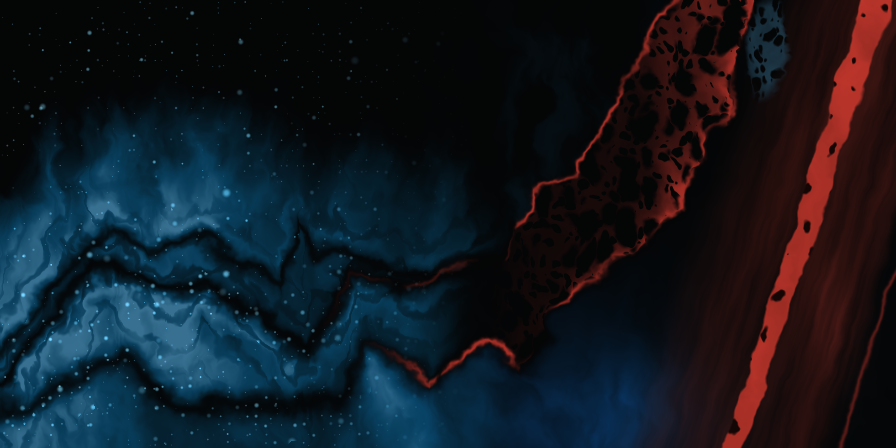
Give the GLSL for this background, as a Shadertoy shader.

```glsl
#define BLACK vec3(.014, .018, .021)
#define DEEP_BLUE vec3(.02, .12, .175)
#define MID_BLUE vec3(.03, .24, .355)
#define PALE_BLUE vec3(.22, .44, .57)
#define NAVY vec3(.015, .135, .26)
#define BROWN vec3(.19, .055, .04)
#define RED vec3(.64, .18, .145)
#define SPARK vec3(.42, .7, .8)
#define WOBBLE .055
#define fade smoothstep
// Approximate distance to a height curve
#define FOLD(f, p) ((p.y - f(p.x)) / length(vec2(1, (f(p.x + .015) - f(p.x - .015)) / .03)))

float hash(vec2 p) { return fract(sin(dot(p, vec2(127.1, 311.7))) * 43758.5453); }

float noise(vec2 p) {
  vec2 i = floor(p), f = fract(p);
  f = f * f * (3. - 2. * f);
  return mix(mix(hash(i), hash(i + vec2(1, 0)), f.x),
             mix(hash(i + vec2(0, 1)), hash(i + 1.), f.x), f.y);
}

float fbm(vec2 p) {
  float sum = 0., amp = .53;
  for (int i = 0; i < 4; i++) {
    sum += amp * noise(p);
    p = mat2(1.6, 1.2, -1.2, 1.6) * p + 7.3;
    amp *= .5;
  }
  return sum;
}

float bell(float d, float w) { return exp(-d * d / (w * w)); }
float ramp(float x, float a, float b, float h) { return h * clamp((x - a) / (b - a), 0., 1.); }

// Steep right flank shared by the upper folds
float flank(float x) {
  return ramp(x, 1.13, 1.19, .12) + ramp(x, 1.19, 1.29, .06) + ramp(x, 1.29, 1.6, .56);
}
float upperFold(float x) {
  return .22 + ramp(x, 0., .23, .27) - ramp(x, .25, .34, .05) + ramp(x, .34, .43, .04)
    - ramp(x, .43, .63, .12) + ramp(x, .63, .675, .14) - ramp(x, .675, .71, .06)
    - ramp(x, .76, .9, .05) + ramp(x, 1.02, 1.13, .05) + flank(x);
}
float middleFold(float x) {
  return .14 + ramp(x, 0., .2, .27) - ramp(x, .24, .37, .06) + ramp(x, .37, .46, .025)
    - ramp(x, .46, .68, .155) + ramp(x, .68, .78, .17) - ramp(x, .8, .9, .03)
    + ramp(x, .92, 1.13, .08) + flank(x);
}
float lowerFold(float x) {
  return .08 + ramp(x, .05, .26, .125) - ramp(x, .26, .39, .11) + ramp(x, .75, .83, .135)
    - ramp(x, .84, .965, .09) + ramp(x, .965, 1.09, .09) - ramp(x, 1.1, 1.17, .05)
    + ramp(x, 1.17, 1.23, .12) + ramp(x, 1.23, 1.46, .18) + ramp(x, 1.46, 1.62, .27)
    + ramp(x, 1.62, 1.68, .28);
}

// Signed distance to scattered round cells
float cells(vec2 p, float size) {
  float d = 1.;
  for (int i = 0; i < 9; i++) {
    vec2 c = floor(p) + vec2(i % 3 - 1, i / 3 - 1);
    vec2 centre = c + .15 + .7 * vec2(hash(c), hash(c + 17.));
    d = min(d, length(p - centre) - size * hash(c + 41.));
  }
  return d;
}

// Soft dots; density is the share of filled squares
float sparks(vec2 p, float density) {
  vec2 id = floor(p), centre = .35 + .3 * vec2(hash(id + 3.), hash(id + 9.));
  float r = mix(.1, .3, pow(hash(id + 23.), 2.));
  float on = step(1. - density, hash(id + 31.)) * (.3 + .7 * hash(id + 57.));
  return on * (1. - fade(.2 * r, r + .05, length(fract(p) - centre)));
}

void mainImage(out vec4 fragColor, in vec2 fragCoord) {
  vec2 p = fragCoord / iResolution.xy * vec2(2, 1);
  float px = 1.5 / iResolution.y;
  vec2 q = p + WOBBLE * (vec2(fbm(p * 17.), fbm(p * 17. + 40.)) - .5);
  float grain = fbm(q * vec2(17, 7) + 2. * fbm(q * 5.));
  float upper = FOLD(upperFold, q), middle = FOLD(middleFold, q), lower = FOLD(lowerFold, q);

  // Blue tone of each layer, from the haze down
  float top = .5 + .17 * fade(0., .13, p.x) - .1 * fade(.5, 1.1, p.x) + .16 * grain;
  float tone = (1. - fade(top - .25, top + .07, p.y)) * (1. - fade(.95, 1.3, p.x));
  tone *= .8 - .46 * fade(.25, .95, p.x);
  float band = .76 - .35 * fade(.3, .75, p.x) - .35 * fade(.8, 1.12, p.x);
  float shelf = .97 - .36 * fade(.4, .7, p.x) - .57 * fade(.85, 1.08, p.x);
  float base = .92 - .5 * fade(.1, .36, p.x) - .37 * fade(.95, 1.2, p.x)
    + .4 * bell(p.x - .91 + .4 * p.y, .06);
  tone = mix(band, tone, fade(-.006, .006, upper));
  tone = mix(shelf, tone, fade(-.006, .006, middle));
  tone = mix(base, tone, fade(-.01, .01, lower));
  tone *= .56 + .8 * grain;
  tone *= 1. - .4 * fade(.2, 1., sin(85. * middle + 10. * grain)) * bell(middle, .14);
  tone *= 1. + .25 * bell(upper - .035, .014) + .25 * bell(middle + .04, .016);
  tone *= (1. - .8 * bell(upper, .014)) * (1. - .9 * bell(middle, .022)) * (1. - .85 * bell(lower, .028));
  vec3 col = mix(BLACK, DEEP_BLUE, fade(0., .36, tone));
  col = mix(col, MID_BLUE, fade(.3, .68, tone));
  col = mix(col, PALE_BLUE, fade(.62, 1.05, tone));

  // Faint veil above, navy glow below
  col += DEEP_BLUE * .3 * fade(.4, .8, grain) * bell(p.x - 1. - .32 * p.y, .16) * step(0., upper);
  float glow = bell(length((p - vec2(1.38, .03)) / vec2(.19, .13)), 1.)
    + .45 * bell(length((p - vec2(1.25, .12)) / vec2(.32, .24)), 1.);
  col += NAVY * glow * (.4 + grain) * (1. - fade(-.03, 0., lower));

  // Sparks, denser along the folds
  float seam = .25 * max(bell(middle, .045), bell(lower + .02, .06));
  float dots = sparks(p * 48., .08 + seam) + sparks(p * 27., .05 + seam) + .6 * sparks(p * 85., .1);
  col += SPARK * dots * .7 * (1. - fade(.5, 1.1, p.x));

  // Red lace between the lower folds
  float inside = fade(-px, px, lower) * fade(-px, px, -middle) * fade(1.08, 1.2, p.x);
  float heat = .12 + .9 * exp(-max(lower, 0.) / .03) * fade(1.15, 1.5, p.x)
    + .4 * fade(.5, .95, p.y) * fade(1.38, 1.6, p.x);
  float lace = fade(-.05, .2, cells(q * vec2(21, 15), .5)) * fade(-.05, .1, cells(q * vec2(42, 34), .42));
  col = mix(col, mix(BLACK, RED, min(heat * (.45 + grain), .95) * lace), inside);
  float rim = bell(middle, .005) * (.2 * fade(.65, .95, p.x) + .5 * fade(1.08, 1.2, p.x))
    + bell(lower, .006) * .7 * fade(.78, 1.05, p.x);
  col = mix(col, RED, min(rim * 1.5 * fade(.2, .7, grain), 1.) * step(p.x, 1.7));

  // Brown strata around the streak
  vec2 m = mix(p, q, .4);
  float s = m.x - 1.637 - .322 * m.y;
  float strata = fbm(vec2(s * 42., p.y * 4. + s * 6.));
  float outer = fade(-.27, -.07, s - .06 * (p.y - .6)) * (1. - fade(.16, .23, s));
  outer *= mix(.65, 1., fade(.1, .85, p.y));
  col = mix(col, BLACK + BROWN * (.2 + 1.2 * strata), outer);
  col += RED * .25 * strata * bell(length((p - vec2(1.87, .27)) / vec2(.06, .14)), 1.);
  col = mix(col, RED, .5 * bell(s - .235, .005));

  // Pale cellular pocket
  float pocket = 1. - fade(.7, 1.1, length((q - vec2(1.715, .9)) / vec2(.05, .12)));
  float pores = fade(-.05, .2, cells(q * vec2(48, 36), .5));
  col = mix(col, mix(BLACK, PALE_BLUE, pores * (.15 + .7 * grain)), .85 * pocket);

  // Bright streak with holes
  float width = .014 + .014 * p.y + .014 * noise(p * 18.);
  float gaps = fade(-.03, .06, cells(q * vec2(18, 13) + 3., .22));
  vec3 streak = mix(BROWN * .4, RED * (.85 + .4 * grain), gaps);
  col = mix(col, streak, 1. - fade(width - px, width + px, abs(s)));
  fragColor = vec4(col, 1);
}
```
